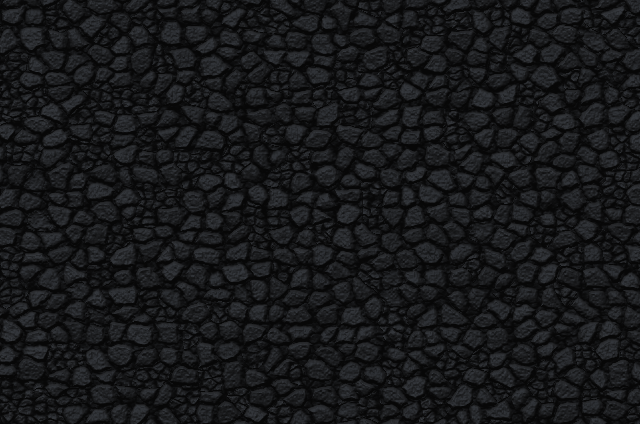
Write a Shadertoy shader that draws this texture.

```glsl
// Wet black gravel: rounded stones packed tightly, with rough rubble in the gaps.
// Two scales of stretched, weighted Voronoi cells form a height field, which is
// lit from above with a dull sheen and darkened in its crevices.

float hash(vec2 p) {
    return fract(sin(dot(p, vec2(127.1, 311.7))) * 43758.5453);
}

float noise(vec2 p) {
    vec2 i = floor(p), f = fract(p);
    f = f * f * (3.0 - 2.0 * f);
    return mix(mix(hash(i), hash(i + vec2(1, 0)), f.x),
               mix(hash(i + vec2(0, 1)), hash(i + vec2(1, 1)), f.x), f.y);
}

float fbm(vec2 p) {
    float sum = 0.0, amp = 0.5;
    for (int i = 0; i < 3; i++) {
        sum += amp * noise(p);
        p = mat2(1.6, 1.2, -1.2, 1.6) * p + 3.7;
        amp *= 0.5;
    }
    return sum;
}

// Nearest stone: x = distance from its rim, yz = offset from its centre, w = its id
vec4 nearestStone(vec2 p) {
    vec2 cell = floor(p);
    float first = 9.0, second = 9.0;
    vec3 stone = vec3(0.0);
    for (int y = -2; y <= 2; y++)
    for (int x = -2; x <= 2; x++) {
        vec2 c = cell + vec2(x, y);
        float id = hash(c + 19.3);
        vec2 offset = p - c - 0.5 - 0.74 * (vec2(hash(c), hash(c + 71.7)) - 0.5);
        // Each stone has its own direction, length and size
        float angle = (id - 0.5) * 3.0;
        vec2 axis = vec2(cos(angle), sin(angle));
        vec2 local = vec2(dot(offset, axis), dot(offset, vec2(-axis.y, axis.x)));
        float size = mix(0.8, 1.25, hash(c + 43.1));
        float d = length(local * vec2(0.86, 1.14)) / size;
        if (d < first) {
            second = first;
            first = d;
            stone = vec3(offset, id);
        } else {
            second = min(second, d);
        }
    }
    return vec4(second - first, stone);
}

// Steep rounded sides and a tilted top; corners are worn off by distance
float stoneHeight(vec4 stone, float rim) {
    float worn = stone.x - 0.55 * max(length(stone.yz) - 0.42, 0.0);
    float slope = 1.0 - clamp(worn / rim, 0.0, 1.0);
    float body = 1.0 - slope * slope;
    float turn = stone.w * 91.0;
    float tilt = dot(stone.yz, vec2(cos(turn), sin(turn)));
    return body * (0.85 + 0.5 * tilt);
}

// x = height, y = id of the large stone
vec2 relief(vec2 p) {
    vec2 warp = vec2(fbm(p * 42.0), fbm(p * 42.0 + 50.0)) - 0.45;
    vec2 q = p + 0.014 * warp;
    vec4 large = nearestStone(q * vec2(19.0, 21.5));
    vec4 small = nearestStone((q + 0.006 * warp.yx) * vec2(38.0, 47.0) + 7.0);

    // Some large stones are missing, spread evenly
    float present = smoothstep(0.15, 0.23, large.w);
    float top = present * stoneHeight(large, 0.40);
    float rubble = 0.36 * stoneHeight(small, 0.5) + 0.42 * fbm(p * 85.0);
    rubble *= mix(1.0, 0.58, present);

    float h = max(top, rubble);
    h += (0.09 + 0.22 * h) * (fbm(p * 80.0) - 0.45);
    h += 0.13 * (noise(p * 210.0) - 0.5);
    return vec2(h, large.w);
}

void mainImage(out vec4 fragColor, in vec2 fragCoord) {
    vec2 p = fragCoord / iResolution.y;

    // Surface normal from the height field
    float e = 0.0016;
    vec2 here = relief(p);
    float dx = relief(p + vec2(e, 0.0)).x - here.x;
    float dy = relief(p + vec2(0.0, e)).x - here.x;
    vec3 normal = normalize(vec3(-vec2(dx, dy) * 0.016 / e, 1.0));

    // Light from above, with crevices in shadow
    vec3 light = normalize(vec3(-0.15, 0.68, 0.72));
    vec3 halfway = normalize(light + vec3(0.0, 0.0, 1.0));
    float diffuse = max(dot(normal, light), 0.0);
    float sheen = pow(max(dot(normal, halfway), 0.0), 16.0);
    float open = smoothstep(0.02, 0.6, here.x);
    float tone = mix(0.88, 1.1, hash(vec2(here.y, 5.0)));

    vec3 color = vec3(0.026, 0.026, 0.027);
    color += vec3(0.140, 0.147, 0.158) * diffuse * open * tone;
    color += vec3(0.038, 0.044, 0.052) * sheen * open;
    fragColor = vec4(color, 1.0);
}
```
